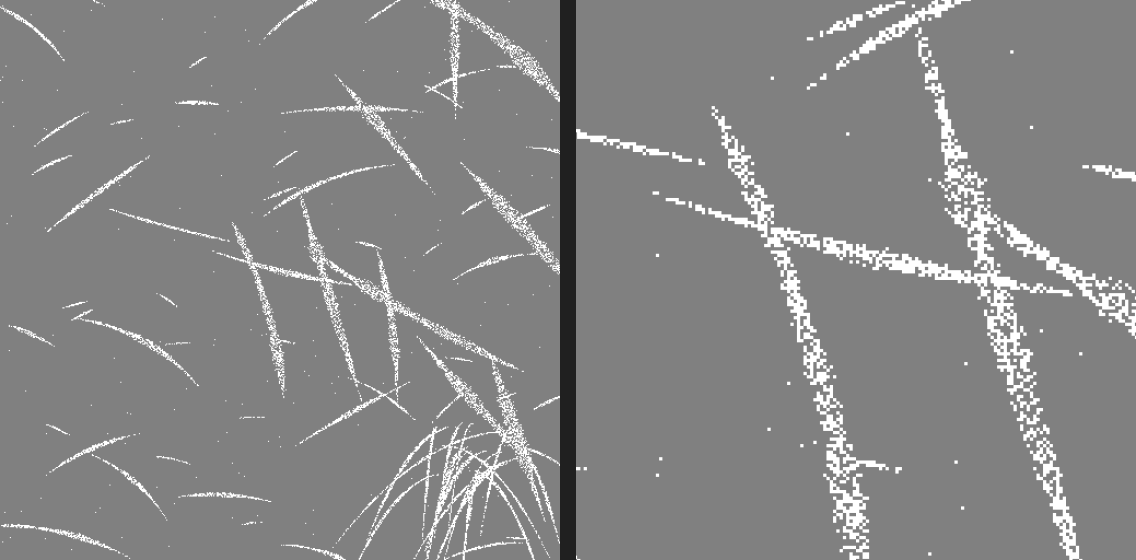
Left: the whole. Right: its middle third, enlarged.
Give the GLSL for this texture, as a WebGL 2 fragment shader.

```glsl
#version 300 es
precision highp float;
// Speckled white boughs, arched twigs and a drooping fan of stems on flat grey.

#define GRAINS 512.0       // speckles across the canvas
#define BOUGHS 5           // broad diagonal strokes
#define TRUNKS 5           // steep strokes
#define TWIG_ROWS 7        // twigs are jittered on a square grid
#define FAN_STEMS 18       // hanging arcs at the lower right
#define BOUGH_WIDTH 0.0125
#define TWIG_WIDTH 0.0045
#define THIN 0.0011        // least half width of a stroke
#define THIN_FILL 0.86
#define BROAD_FILL 0.52
#define STRAY 0.0004       // share of loose dots
#define SEED 3.0

uniform vec2 u_resolution;
out vec4 fragColor;

float hash(vec2 p) {
    vec3 v = fract(vec3(p.xyx) * 0.1031);
    v += dot(v, v.yzx + 33.33);
    return fract((v.x + v.y) * v.z);
}

float rnd(float id, float channel) {
    return hash(vec2(id * 7.0 + SEED, channel * 13.0 + 5.0));
}

float noise(vec2 p) {
    vec2 i = floor(p), f = fract(p);
    f = f * f * (3.0 - 2.0 * f);
    return mix(mix(hash(i), hash(i + vec2(1, 0)), f.x),
               mix(hash(i + vec2(0, 1)), hash(i + vec2(1, 1)), f.x), f.y);
}

// Speckle density at a distance from a spine; t runs from -1 to 1 along it.
float band(float dist, float along, float t, float halfWidth, float id) {
    if (abs(t) > 1.0 || dist > halfWidth * 2.0 + THIN * 2.0) return 0.0;
    float lump = 0.5 + noise(vec2(along * 24.0 + 50.0, id * 3.0));
    float w = max(halfWidth * lump * (1.0 - t * t), THIN);
    float fill = mix(THIN_FILL, BROAD_FILL, smoothstep(0.002, 0.008, w));
    float tip = 1.0 - 0.45 * smoothstep(0.6, 1.0, abs(t));
    return fill * tip * (1.0 - smoothstep(0.6 * w, 1.35 * w, dist));
}

// Bent stroke around a centre; positive bend arches upward.
float stroke(vec2 p, vec2 centre, float angle, float halfLen, float bend,
             float halfWidth, float id) {
    vec2 dir = vec2(cos(angle), sin(angle)), d = p - centre;
    vec2 q = vec2(dot(d, dir), dot(d, vec2(-dir.y, dir.x)));
    float slope = 2.0 * bend * q.x;
    float dist = abs(q.y + bend * q.x * q.x) / sqrt(1.0 + slope * slope);
    return band(dist, q.x, q.x / halfLen, halfWidth, id);
}

float boughs(vec2 p) {
    float density = 0.0;
    for (int i = 0; i < BOUGHS + TRUNKS; i++) {
        float id = float(i), k = rnd(id, 1.0), j = rnd(id, 2.0);
        bool steep = i >= BOUGHS;
        float row = (id + 0.5) / float(BOUGHS);
        float column = (id - float(BOUGHS) + 0.5) / float(TRUNKS);
        vec2 centre = steep ? vec2(mix(0.42, 0.98, column), mix(0.1, 0.95, k))
                            : vec2(mix(0.65, 0.98, k), mix(0.2, 1.0, row));
        float angle = steep ? mix(-1.7, -1.25, j) : mix(-0.95, -0.5, j);
        float halfLen = mix(0.12, 0.24, rnd(id, 3.0));
        float width = BOUGH_WIDTH * (steep ? mix(0.35, 0.8, j) : mix(0.65, 1.1, k));
        float bend = mix(-0.3, 0.7, rnd(id, 4.0));
        density = max(density, stroke(p, centre, angle, halfLen, bend, width, id));
    }
    return density;
}

float twigs(vec2 p) {
    float density = 0.0;
    for (int i = 0; i < TWIG_ROWS * TWIG_ROWS; i++) {
        float id = float(i) + 40.0, size = rnd(id, 1.0);
        vec2 cell = vec2(i % TWIG_ROWS, i / TWIG_ROWS);
        vec2 centre = (cell + vec2(rnd(id, 2.0), rnd(id, 3.0))) / float(TWIG_ROWS);
        float angle = (2.0 * rnd(id, 4.0) - 1.0) * 0.75;
        float halfLen = mix(0.02, 0.14, size * size);
        float width = TWIG_WIDTH * mix(0.25, 1.0, size);
        float bend = mix(-0.4, 2.0, rnd(id, 5.0));
        density = max(density, stroke(p, centre, angle, halfLen, bend, width, id));
    }
    return density;
}

// Half parabolas that spring from a crown and hang to the lower edge.
float fan(vec2 p) {
    float density = 0.0;
    for (int i = 0; i < FAN_STEMS; i++) {
        float id = float(i) + 120.0, k = float(i) / float(FAN_STEMS);
        vec2 crown = vec2(mix(0.76, 0.95, rnd(id, 1.0)), mix(0.15, 0.25, rnd(id, 2.0)));
        float reach = mix(0.32, 0.02, sqrt(k));
        float side = rnd(id, 3.0) < 0.75 ? -1.0 : 1.0;
        vec2 q = vec2((p.x - crown.x) * side, p.y - crown.y);
        float bend = 0.21 / (reach * reach), slope = 2.0 * bend * q.x;
        float dist = abs(q.y + bend * q.x * q.x) / sqrt(1.0 + slope * slope);
        float width = TWIG_WIDTH * mix(0.3, 0.85, rnd(id, 4.0));
        density = max(density, band(dist, q.x - q.y, 2.0 * q.x / reach - 1.0, width, id));
    }
    return density;
}

float speckle(vec2 cell) {
    vec2 p = (cell + 0.5) / GRAINS;
    float density = max(max(boughs(p), twigs(p)), max(fan(p), STRAY));
    return step(hash(cell + 211.0), density);
}

void main() {
    float side = min(u_resolution.x, u_resolution.y);
    vec2 g = gl_FragCoord.xy / side * GRAINS - 0.5;
    // Blend neighbouring grains across one pixel only.
    vec2 blend = clamp((fract(g) - 0.5) * side / GRAINS + 0.5, 0.0, 1.0);
    float white = 0.0;
    for (int i = 0; i < 4; i++) {
        vec2 corner = vec2(i % 2, i / 2);
        vec2 w = mix(1.0 - blend, blend, corner);
        if (w.x * w.y > 0.002) white += w.x * w.y * speckle(floor(g) + corner);
    }
    fragColor = vec4(vec3(mix(0.5, 1.0, white)), 1.0);
}
```
